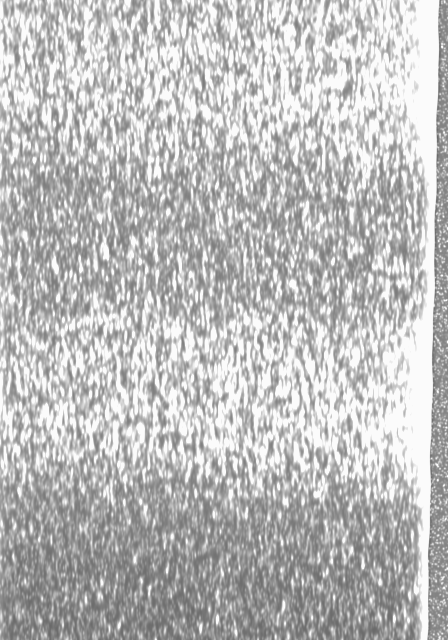
A Shadertoy shader for this texture:

```glsl
// Grainy grey sheet: short upright streaks of light, gathered in bright and dim
// horizontal bands, burning out to white beside a slanted right-hand edge.
// Streaks are cellular noise: soft stretched grains scattered one per cell.

#define STREAK_CELLS vec2(245.0, 88.0)  // fine streak cells per canvas height
#define LONG_CELLS vec2(188.0, 56.0)    // longer streaks
#define FIBRE_CELLS vec2(330.0, 125.0)  // thinnest fibres
#define SPECK_CELLS vec2(320.0, 260.0)  // round specks of the strip
#define GRAIN_SIGMA 0.35                // grain radius in cells
#define GRAIN_MEAN 0.255                // average of one grain layer
#define FLOOR_GREY 0.525
#define BRIGHT_GAIN 0.72
#define MID_GAIN 0.40
#define DIM_GAIN 0.23
#define FIBRE_GAIN 0.19
#define WHITE 0.985

vec2 hash2(vec2 cell) {
    vec3 q = fract(cell.xyx * vec3(0.1031, 0.1030, 0.0973));
    q += dot(q, q.yzx + 33.33);
    return fract((q.xx + q.yz) * q.zy);
}

// Sum of soft grains with random place, tilt, length and strength
float grains(vec2 p, float seed) {
    vec2 cell = floor(p), f = fract(p);
    float sum = 0.0;
    for (int j = -1; j <= 1; j++)
    for (int i = -1; i <= 1; i++) {
        vec2 offset = vec2(i, j);
        vec2 place = hash2(cell + offset + seed);
        vec2 kind = hash2(cell.yx + offset.yx + seed + 517.0);
        vec2 d = f - offset - place;
        d.x += d.y * (kind.y - 0.5) * 0.35;
        d.y *= mix(1.25, 0.8, kind.y);
        sum += kind.x * kind.x * exp(-0.5 * dot(d, d) / (GRAIN_SIGMA * GRAIN_SIGMA));
    }
    return sum;
}

// Slow uneven drift from layered sines, about -1 to 1
float drift(vec2 p) {
    return 0.5 * sin(p.x * 11.0 + 2.0 * sin(p.y * 9.0))
         + 0.3 * sin(p.y * 31.0 + p.x * 17.0)
         + 0.2 * sin(p.x * 47.0 - p.y * 23.0);
}

void mainImage(out vec4 fragColor, in vec2 fragCoord) {
    vec2 uv = fragCoord / iResolution.xy;
    vec2 p = fragCoord / iResolution.y;
    float uneven = drift(p);

    // Bands, measured down from the top: bright, middle, bright, dim
    float down = 1.0 - uv.y - 0.025 * (uv.x - 0.5) + 0.006 * uneven;
    float lit = 1.0 - smoothstep(0.17, 0.30, down)
              + smoothstep(0.45, 0.56, down) - smoothstep(0.67, 0.80, down);
    float dim = smoothstep(0.67, 0.86, down);
    float gain = mix(mix(MID_GAIN, DIM_GAIN, dim), BRIGHT_GAIN, lit);
    gain *= mix(0.82, 1.14, uv.x) * (1.0 + 0.05 * uneven);
    gain *= mix(0.85, 1.0, smoothstep(0.0, 0.08, down));

    // Streaked sheet; outside the bright bands only the strongest streaks stand out
    float fibres = grains(p * FIBRE_CELLS, 211.0);
    float streaks = grains(p * STREAK_CELLS, 11.0) + grains(p * LONG_CELLS, 93.0);
    streaks = mix(streaks, 1.3 * streaks * streaks, 0.4 * (1.0 - lit));
    float sheet = FLOOR_GREY - 0.07 * smoothstep(0.72, 1.0, down);
    sheet += gain * streaks + FIBRE_GAIN * (fibres - GRAIN_MEAN);

    // Burnt-out light along the right edge and a faint one on the left
    float edge = mix(0.954, 0.981, uv.y) + 0.0012 * sin(uv.y * 37.0) + 0.0008 * sin(uv.y * 83.0);
    float inside = edge - uv.x;
    float reach = inside / mix(0.018, 0.038, lit);
    sheet += 0.75 * exp(-reach * reach) + 0.22 * lit * exp(-max(inside, 0.0) / 0.10);
    sheet += 0.12 * exp(-uv.x / 0.010);

    // Speckled strip beyond the edge, with a dark seam
    float strip = 0.51 + 0.40 * grains(p * SPECK_CELLS, 307.0);
    float seam = inside / 0.004;
    strip -= 0.12 * exp(-seam * seam);

    float soft = 0.8 / iResolution.x;
    float grey = mix(strip, min(sheet, WHITE), smoothstep(-soft, soft, inside));
    fragColor = vec4(vec3(clamp(grey, 0.0, WHITE)), 1.0);
}
```
